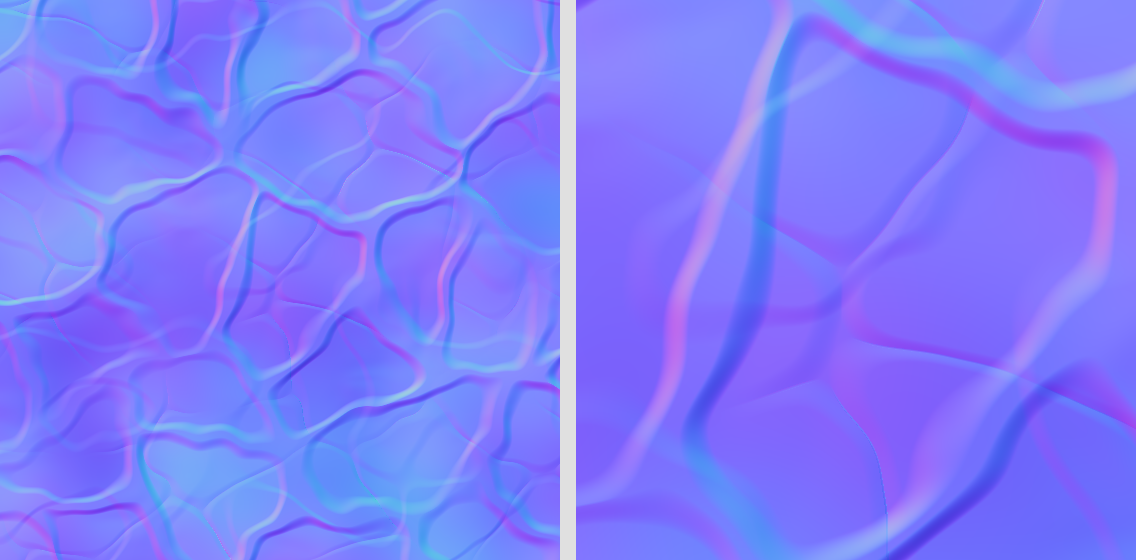
Left: the whole. Right: its middle third, enlarged.
Reproduce this texture map procedurally as a WebGL 2 fragment shader.

```glsl
#version 300 es
precision highp float;
// Tangent-space normal map of worn, irregular paving stones with thin rims and cracks.

uniform vec2 u_resolution;
out vec4 fragColor;

const vec2 STONE_SCALE = vec2(4.0, 5.0);
const vec2 CRACK_SCALE = vec2(4.6, 5.4);
const float CORNER_SHARPNESS = 17.0;

vec2 hash2(vec2 p) {
    vec2 q = vec2(dot(p, vec2(127.1, 311.7)), dot(p, vec2(269.5, 183.3)));
    return fract(sin(q) * 43758.5);
}

mat2 rotation(float angle) {
    float c = cos(angle), s = sin(angle);
    return mat2(c, s, -s, c);
}

// Gradient noise, roughly -0.7 to 0.7.
float gradientNoise(vec2 p) {
    vec2 i = floor(p), f = fract(p);
    vec2 u = f * f * f * (f * (f * 6.0 - 15.0) + 10.0);
    vec2 e = vec2(1.0, 0.0);
    float a = dot(hash2(i) * 2.0 - 1.0, f);
    float b = dot(hash2(i + e) * 2.0 - 1.0, f - e);
    float c = dot(hash2(i + e.yx) * 2.0 - 1.0, f - e.yx);
    float d = dot(hash2(i + 1.0) * 2.0 - 1.0, f - 1.0);
    return mix(mix(a, b, u.x), mix(c, d, u.x), u.y);
}

vec2 noisePair(vec2 p) {
    return vec2(gradientNoise(p), gradientNoise(p + vec2(37.2, 71.8)));
}

vec2 cellPoint(vec2 cell) {
    return cell + 0.5 + 0.96 * (hash2(cell) - 0.5);
}

// Voronoi cell with rounded corners: x = border distance, yz = cell id.
vec3 roundedCell(vec2 p) {
    vec2 base = floor(p), id = base;
    float nearest = 1e3;
    for (int y = -1; y <= 1; y++)
    for (int x = -1; x <= 1; x++) {
        vec2 cell = base + vec2(x, y);
        vec2 r = cellPoint(cell) - p;
        if (dot(r, r) < nearest) {
            nearest = dot(r, r);
            id = cell;
        }
    }
    vec2 home = cellPoint(id);
    float sum = 0.0;
    for (int y = -2; y <= 2; y++)
    for (int x = -2; x <= 2; x++) {
        if (x == 0 && y == 0) continue;
        vec2 other = cellPoint(id + vec2(x, y));
        float border = dot(0.5 * (home + other) - p, normalize(other - home));
        sum += exp(-CORNER_SHARPNESS * border);
    }
    return vec3(-log(sum) / CORNER_SHARPNESS, id);
}

vec2 warp(vec2 p, float amount) {
    return p + amount * (noisePair(p * 5.0) + 0.3 * noisePair(p * 15.0));
}

// Stone layout on a turned lattice, long side rising to the right.
vec3 stoneAt(vec2 p) {
    return roundedCell(rotation(-0.55) * warp(p, 0.075) * STONE_SCALE.x
        * vec2(1.0, STONE_SCALE.y / STONE_SCALE.x) + 7.0);
}

float stoneMask(float border, float inset) {
    return smoothstep(inset - 0.035, inset + 0.05, border);
}

float rimInset(vec2 p) {
    return 0.05 + 0.1 * gradientNoise(p * 5.0 + 9.0);
}

float crackHeight(vec2 p) {
    float border = roundedCell(rotation(0.7) * warp(p + 5.3, 0.06) * CRACK_SCALE).x;
    float presence = smoothstep(-0.2, 0.2, gradientNoise(p * 4.5 + 20.0));
    return presence * (1.0 - smoothstep(-0.04, 0.04, border));
}

// Thin one-sided step along a wandering contour, like a flaked layer.
float flakeHeight(vec2 p) {
    vec2 q = warp(p + 2.7, 0.06);
    return smoothstep(-0.035, 0.035, gradientNoise(q * vec2(4.5, 5.5) + 90.0));
}

float surfaceHeight(vec2 p) {
    float mask = stoneMask(stoneAt(p).x, rimInset(p));
    float rimStrength = max(0.2, 0.95 + 1.7 * gradientNoise(p * 5.0 + 50.0));
    float wrinkles = gradientNoise(warp(p, 0.08) * vec2(15.0, 18.0));
    float patches = smoothstep(-0.1, 0.35, gradientNoise(p * 5.0 + 80.0));
    return 0.0043 * rimStrength * mask
         + 0.0017 * crackHeight(p) * (0.35 + 0.65 * mask)
         + 0.0014 * flakeHeight(p)
         + 0.0026 * wrinkles * patches;
}

// Wide soft undulation, stronger along the vertical axis.
vec2 broadTilt(vec2 p) {
    vec2 n = noisePair(p * vec2(3.0, 4.0) + 13.0);
    vec2 detail = noisePair(p * 7.0 + 31.0);
    return vec2(0.4, 0.58) * n + vec2(0.16, 0.22) * detail
         - vec2(0.14, 0.0) * n.y;
}

void main() {
    vec2 p = gl_FragCoord.xy / u_resolution.y;
    float reach = 0.0013;
    float h = surfaceHeight(p);
    vec2 slope = vec2(surfaceHeight(p + vec2(reach, 0.0)) - h,
                      surfaceHeight(p + vec2(0.0, reach)) - h) / reach;

    // Each stone leans its own way; the lean fades out at its rim.
    vec3 stone = stoneAt(p);
    vec2 lean = (hash2(stone.yz + 60.0) - 0.5) * vec2(0.18, 0.24);
    vec2 tilt = broadTilt(p) + lean * stoneMask(stone.x, rimInset(p));

    // Green axis points down the canvas.
    vec2 lateral = vec2(-slope.x, slope.y) + tilt + vec2(-0.01, 0.02);
    fragColor = vec4(0.5 + 0.5 * normalize(vec3(lateral, 1.0)), 1.0);
}
```
